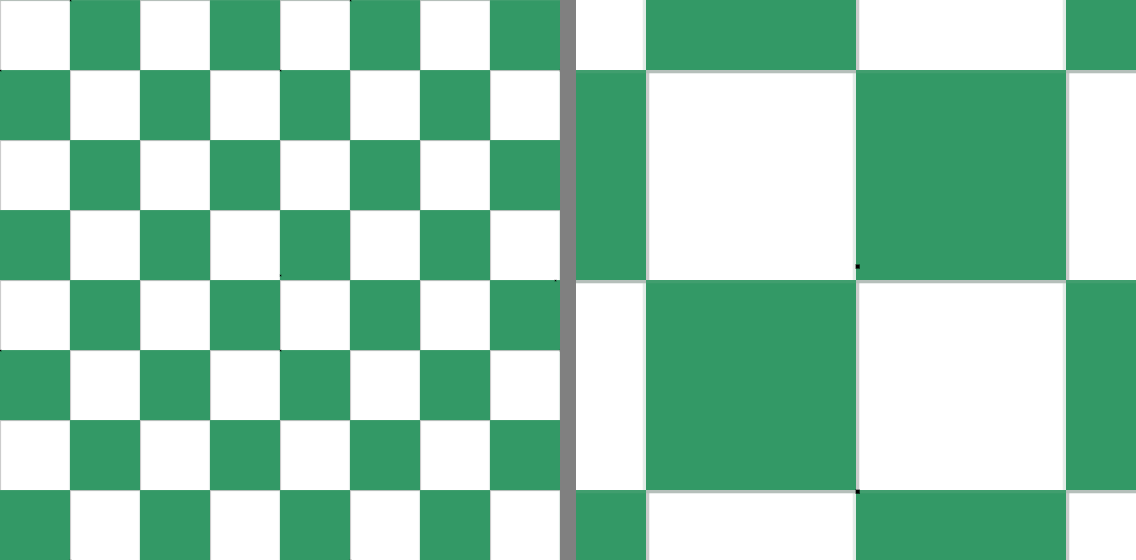
Left: the whole. Right: its middle third, enlarged.
Give the GLSL for this pattern, as a WebGL 1 fragment shader.

```glsl
precision mediump float;
// Green and white checkerboard, eight squares each way, green at lower left.
// Square waves give the checks; hairlines shade the rims of the squares, and
// a few tiny dark specks sit on the grid lines. Everything wraps at the edges.

uniform vec2 u_resolution;

const float CELLS = 8.0;
const float HAIRLINE = 1.0 / 64.0; // in cells
const float SPECK_SIZE = 0.0024;   // in canvas widths

const vec3 GREEN = vec3(0.20, 0.60, 0.40);
const vec3 WHITE = vec3(1.0);
const vec3 LEFT_RIM = vec3(0.80);
const vec3 RIGHT_RIM = vec3(0.89, 0.93, 0.91);
const vec3 TOP_RIM = vec3(0.71, 0.75, 0.73);
const vec3 GREEN_TOP_RIM = vec3(0.25, 0.62, 0.43);

// +1 in even cells, -1 in odd ones, ramped across one pixel
vec2 squareWave(vec2 p, vec2 pixel) {
  vec2 side = 1.0 - 2.0 * mod(floor(p), 2.0);
  vec2 edgeDistance = 0.5 - abs(fract(p) - 0.5);
  return side * clamp(2.0 * edgeDistance / pixel, 0.0, 1.0);
}

// Coverage of a strip that starts at distance zero
float strip(float distance, float width, float pixel) {
  return clamp((width - distance) / pixel + 0.5, 0.0, 1.0);
}

// Small square dot, repeated a whole number of times across the canvas
float speck(vec2 uv, vec2 repeats, vec2 center, float pixel) {
  vec2 offset = abs(fract((uv - center) * repeats + 0.5) - 0.5) / repeats;
  return strip(max(offset.x, offset.y), 0.5 * SPECK_SIZE, pixel);
}

void main() {
  vec2 uv = gl_FragCoord.xy / u_resolution;
  vec2 p = uv * CELLS;
  vec2 f = fract(p);
  vec2 pixel = CELLS / u_resolution;

  // Checks
  vec2 wave = squareWave(p, pixel);
  float white = 0.5 - 0.5 * wave.x * wave.y;

  // Rims
  float left = strip(f.x, HAIRLINE, pixel.x);
  float right = strip(1.0 - f.x, HAIRLINE, pixel.x);
  float top = strip(1.0 - f.y, HAIRLINE, pixel.y);
  vec3 whiteSquare = mix(WHITE, RIGHT_RIM, right);
  whiteSquare = mix(whiteSquare, LEFT_RIM, left);
  whiteSquare = mix(whiteSquare, TOP_RIM, top);
  vec3 greenSquare = mix(GREEN, GREEN_TOP_RIM, top);
  vec3 color = mix(greenSquare, whiteSquare, white);

  // Specks
  float px = 1.0 / u_resolution.x;
  float specks = speck(uv, vec2(2.0), vec2(0.001, 0.374), px);
  specks = max(specks, speck(uv, vec2(1.0), vec2(0.501, 0.508), px));
  specks = max(specks, speck(uv, vec2(2.0, 1.0), vec2(0.126, 0.999), px));
  specks = max(specks, speck(uv, vec2(1.0), vec2(0.992, 0.499), px));
  color = mix(color, vec3(0.0), specks);

  gl_FragColor = vec4(color, 1.0);
}
```
